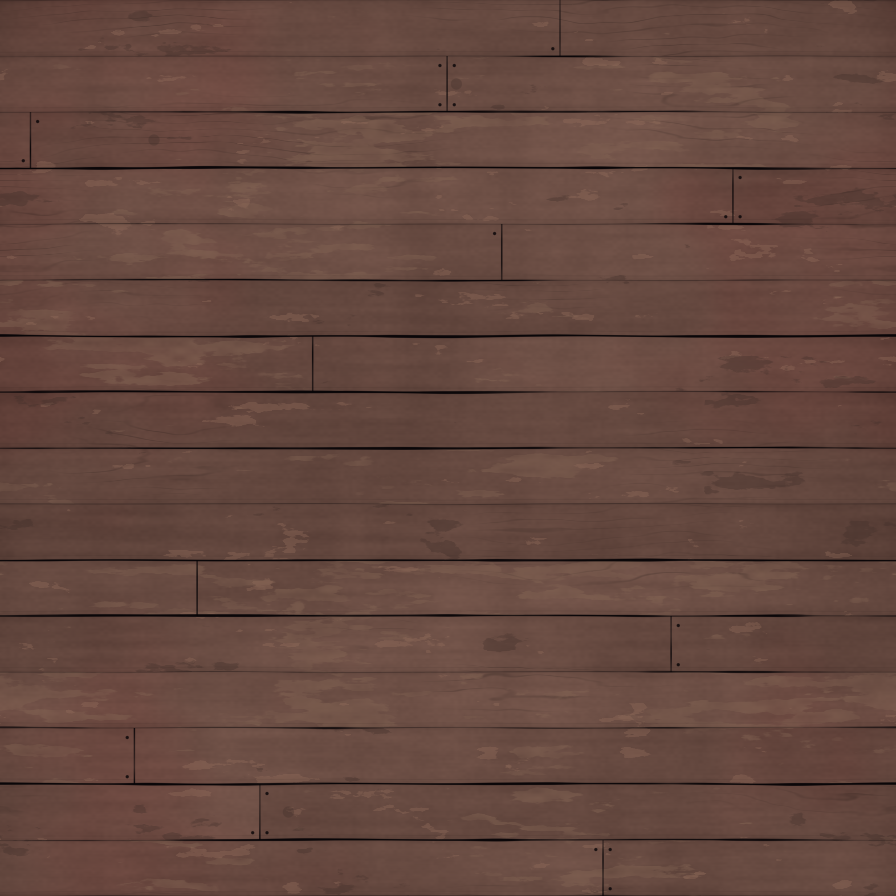
A three.js fragment shader for this texture:

```glsl
// Sixteen rows of worn red-brown floorboards with staggered butt joints and nails.
// Tiling value noise paints the tone, grain, scuffs and stains; distances to the
// row edges and joints draw the broken dark gaps between boards.
varying vec2 vUv;

const float ROWS = 16.0;
const float SOFT = 0.0011;
const vec3 SHADOW = vec3(0.325, 0.227, 0.198);
const vec3 LIGHT = vec3(0.492, 0.363, 0.318);
const vec3 RED_TINT = vec3(1.03, 0.955, 0.965);
const vec3 SCUFF = vec3(0.52, 0.40, 0.33);
const vec3 CHIP = vec3(0.58, 0.43, 0.36);
const vec3 STAIN = vec3(0.25, 0.18, 0.16);
const vec3 GAP = vec3(0.02, 0.01, 0.02);

float hash(vec2 p) {
  return fract(sin(dot(p, vec2(127.1, 311.7))) * 43758.5453);
}

vec2 wrap(vec2 cell, vec2 period) {
  return cell - period * floor((cell + 0.5) / period);
}

// Value noise that repeats every "period" cells
float noise(vec2 p, vec2 period) {
  vec2 i = floor(p), f = fract(p);
  f = f * f * (3.0 - 2.0 * f);
  vec2 a = wrap(i, period), b = wrap(i + 1.0, period);
  return mix(mix(hash(a), hash(vec2(b.x, a.y)), f.x),
             mix(hash(vec2(a.x, b.y)), hash(b), f.x), f.y);
}

float fbm(vec2 p, vec2 period) {
  float sum = 0.0, amp = 0.55;
  for (int k = 0; k < 4; k++) {
    sum += amp * noise(p, period);
    p *= 2.0;
    period *= 2.0;
    amp *= 0.5;
  }
  return sum;
}

// Noise over the whole tile with "cells" cells across and down
float tileNoise(vec2 uv, vec2 cells) { return noise(uv * cells, cells); }
float tileFbm(vec2 uv, vec2 cells) { return fbm(uv * cells, cells); }

// One of sixteen per-row values
float pick(vec4 a, vec4 b, vec4 c, vec4 d, float i) {
  vec4 group = i < 3.5 ? a : i < 7.5 ? b : i < 11.5 ? c : d;
  float k = i - 4.0 * floor((i + 0.5) / 4.0);
  return dot(group, 1.0 - step(0.5, abs(vec4(0.0, 1.0, 2.0, 3.0) - k)));
}

// Joint position along each row, counted from the top; -1 means unbroken
float jointOf(float row) {
  return pick(vec4(0.625, 0.499, 0.034, 0.818), vec4(0.56, -1.0, 0.349, -1.0),
              vec4(-1.0, -1.0, 0.22, 0.749), vec4(-1.0, 0.15, 0.29, 0.673), row);
}

// How open the gap below each row is
float gapOf(float row) {
  return pick(vec4(0.3, 0.45, 0.75, 0.3), vec4(0.45, 0.95, 0.55, 0.75),
              vec4(0.0, 0.95, 0.5, 0.25), vec4(0.4, 0.7, 0.55, 0.0), row);
}

float stroke(float dist, float halfWidth) {
  return 1.0 - smoothstep(halfWidth - SOFT * 0.5, halfWidth + SOFT, abs(dist));
}

vec3 boardColor(vec2 uv, float row, float v, float joint) {
  // Broad tone, board tone, brushed bands and fine streaks
  float period = joint < 0.0 ? 3.0 : 64.0;
  float along = joint < 0.0 ? uv.x : fract(uv.x - joint);
  float tone = 0.5 + 0.09 * cos(6.28318 * uv.y)
    + 0.5 * (tileFbm(uv, vec2(3.0, 4.0)) - 0.5)
    + 0.3 * (noise(vec2(along * 3.0, row), vec2(period, ROWS)) - 0.5)
    + 0.14 * (tileNoise(uv, vec2(28.0, 5.0)) - 0.5)
    + 0.3 * (tileFbm(uv, vec2(7.0, 110.0)) - 0.5)
    + 0.16 * (tileFbm(uv, vec2(40.0, 60.0)) - 0.5)
    + 0.1 * (tileNoise(uv, vec2(220.0, 300.0)) - 0.5);
  vec3 color = mix(SHADOW, LIGHT, clamp(tone, 0.0, 1.0));
  color *= mix(vec3(1.0), RED_TINT, smoothstep(0.45, 0.75, tileFbm(uv + 0.37, vec2(4.0, 5.0))));

  // Thin curved grain lines in patches
  float rings = v * 5.0 + 4.0 * fbm(vec2(uv.x * 5.0, v * 1.5 + row * 7.0), vec2(5.0, 128.0));
  float grain = 1.0 - smoothstep(0.0, 0.11, abs(fract(rings) - 0.5));
  float figured = smoothstep(0.55, 0.85, tileNoise(uv + 0.61, vec2(5.0, 16.0)));
  color *= 1.0 - 0.17 * grain * figured * tileNoise(uv, vec2(24.0, 64.0));

  // Scuffs, chips and stains: sparse clusters with ragged edges
  float cluster = noise(vec2(uv.x * 5.0, row), vec2(5.0, ROWS));
  float fray = 0.22 * (tileFbm(uv, vec2(90.0, 200.0)) - 0.5);
  float scuff = smoothstep(0.0, 0.07, tileFbm(uv, vec2(15.0, 80.0)) + fray + 0.55 * cluster - 1.03);
  float chip = smoothstep(0.79, 0.82, tileFbm(uv + 0.23, vec2(18.0, 60.0)) + fray);
  float stain = smoothstep(0.0, 0.05, tileFbm(uv + 0.71, vec2(15.0, 44.0)) + fray - 0.4 * cluster - 0.68);
  color = mix(color, SCUFF, scuff * (0.15 + 0.35 * tileNoise(uv, vec2(60.0, 120.0))));
  color = mix(color, CHIP, 0.35 * chip);
  color = mix(color, STAIN, 0.35 * stain);

  // An occasional round knot
  vec2 knot = vec2(uv.x - 0.1 - 0.8 * hash(vec2(row, 9.0)), (v - 0.5) / ROWS);
  float hasKnot = step(0.75, hash(vec2(row, 4.0)));
  return mix(color, STAIN, 0.35 * hasKnot * stroke(length(knot), 0.006));
}

// Nails on both sides of a joint, some missing
float nails(float x, float v, float row, float joint) {
  float ink = 0.0;
  for (int k = 0; k < 4; k++) {
    float side = mod(float(k), 2.0), low = floor(float(k) / 2.0);
    vec2 d = vec2(x - joint - mix(-0.008, 0.008, side), (v - mix(0.17, 0.87, low)) / ROWS);
    ink = max(ink, stroke(length(d), 0.0015) * step(0.5, hash(vec2(row + 3.0, float(k)))));
  }
  return ink;
}

void main() {
  vec2 uv = vec2(vUv.x, 1.0 - vUv.y);
  float y = uv.y * ROWS;
  float row = min(floor(y), ROWS - 1.0), v = y - row;
  float joint = jointOf(row);
  vec3 color = boardColor(uv, row, v, joint);

  // Gap along the nearest row edge, darkest beside the joint above it
  float edge = floor(y + 0.5);
  float above = mod(edge + ROWS - 0.5, ROWS) - 0.5;
  float aboveJoint = jointOf(above);
  float wobble = tileNoise(vec2(uv.x, above / ROWS), vec2(8.0, ROWS)) - 0.5;
  float dist = (y - edge) / ROWS + 0.0016 * wobble;
  float nearJoint = aboveJoint < 0.0 ? 0.0 : exp(-10.0 * abs(uv.x - aboveJoint));
  float broken = fbm(vec2(uv.x * 6.0, above), vec2(6.0, ROWS));
  float open = smoothstep(0.0, 0.35, gapOf(above) + 0.9 * broken - 0.85 + 0.5 * nearJoint);
  float swell = noise(vec2(uv.x * 18.0, above), vec2(18.0, ROWS));
  float width = mix(0.0002, 0.0005 + 0.0009 * swell * swell, open);
  float faint = 0.18 + 0.22 * noise(vec2(uv.x * 9.0, above), vec2(9.0, ROWS));
  color *= 1.0 - 0.08 * exp(-abs(dist) * 300.0);
  color *= 1.0 - 0.06 * stroke(dist + 0.005, 0.0002);
  color = mix(color, GAP, stroke(dist, width) * mix(faint, 0.95, open));

  // Upright joint and its nails
  if (joint > 0.0) {
    float worn = 0.45 + 0.5 * noise(vec2(v * 3.0, row), vec2(64.0));
    float seam = stroke(uv.x - joint, 0.0005) * worn;
    color = mix(color, GAP, max(seam, 0.8 * nails(uv.x, v, row, joint)));
  }
  gl_FragColor = vec4(color, 1.0);
}
```
